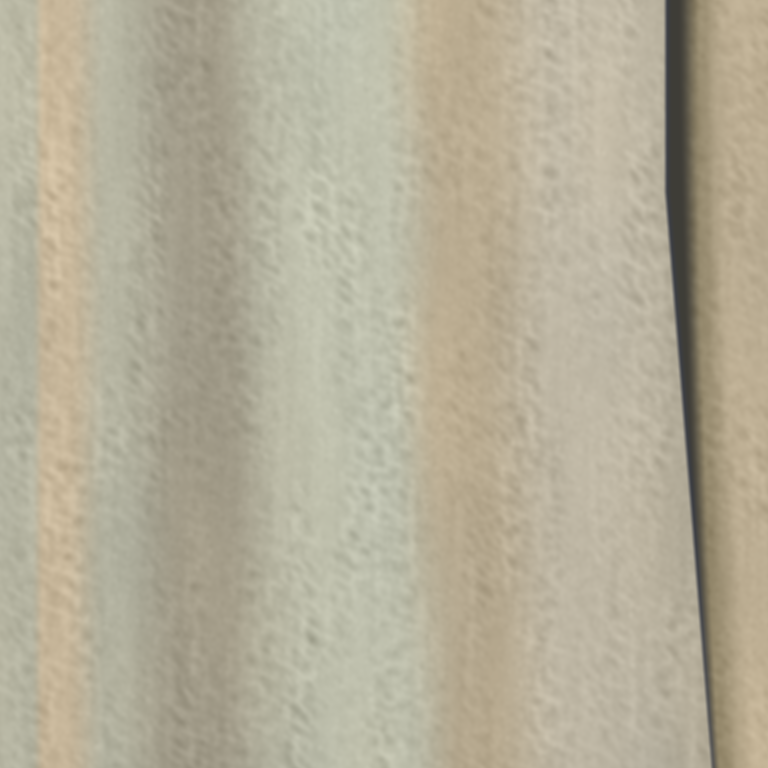
A three.js fragment shader for this texture:

```glsl
// Softly lit woven curtain: broad vertical folds in sage, taupe, peach and tan,
// parted by one dark tapering gap. Folds are blended colour bands; the weave,
// streaks and stains are smooth cellular noise stretched to different scales.
#define SAGE vec3(0.748, 0.752, 0.676)
#define TAUPE vec3(0.632, 0.608, 0.535)
#define PEACH vec3(0.785, 0.718, 0.605)
#define TAN vec3(0.720, 0.665, 0.560)
#define LINEN vec3(0.752, 0.722, 0.648)
#define BROWN vec3(0.560, 0.515, 0.405)
#define SHADOW vec3(0.245, 0.238, 0.215)
#define STITCH_GRID vec2(66.0, 74.0)
#define STITCH_DEPTH 0.062
#define STREAK_DEPTH 0.022
#define STAIN_DEPTH 0.020

varying vec2 vUv;

vec2 hash2(vec2 cell) {
  vec2 q = vec2(dot(cell, vec2(127.1, 311.7)), dot(cell, vec2(269.5, 183.3)));
  return fract(sin(q) * 43758.5);
}

// Smooth bumps at jittered cell centres: x is signed noise, y is plain coverage.
vec2 cellBumps(vec2 p, float jitter) {
  vec2 base = floor(p);
  vec2 total = vec2(0.0);
  for (int j = -1; j <= 1; j++) {
    for (int i = -1; i <= 1; i++) {
      vec2 cell = base + vec2(float(i), float(j));
      vec2 rnd = hash2(cell);
      vec2 d = p - cell - 0.5 - jitter * (rnd - 0.5);
      float w = max(0.0, 1.0 - dot(d, d));
      w *= w * w;
      total += w * vec2(2.0 * hash2(cell + 37.0).x - 1.0, 1.0);
    }
  }
  return total;
}

// Fold colours from left to right, each fading into the next.
vec3 foldColour(float x, float height) {
  vec3 c = mix(SAGE, TAUPE, 0.28);
  c = mix(c, PEACH, smoothstep(0.041, 0.058, x));
  c = mix(c, mix(SAGE, TAUPE, 0.32), smoothstep(0.085, 0.140, x));
  c = mix(c, TAUPE, smoothstep(0.150, 0.235, x));
  c = mix(c, mix(SAGE, TAUPE, 0.35), smoothstep(0.290, 0.350, x));
  c = mix(c, SAGE, smoothstep(0.330, 0.420, x));
  c = mix(c, TAN, smoothstep(0.505, 0.590, x));
  c = mix(c, LINEN, smoothstep(0.625, 0.730, x));
  c = mix(c, mix(LINEN, TAUPE, 0.45), smoothstep(0.800, 0.890, x));
  return c * (0.975 + 0.035 * height);
}

void main() {
  vec2 uv = vUv;
  float drop = 1.0 - uv.y;

  // Slow sideways drift of the cloth
  float sway = 0.006 * sin(5.0 * uv.y + 9.0 * uv.x) + 0.003 * sin(13.0 * uv.y - 17.0 * uv.x);
  float stain = cellBumps(uv * vec2(13.0, 4.0) + 3.0, 1.0).x;
  float foldX = uv.x + sway * smoothstep(0.0, 0.3, uv.x) + 0.008 * stain * smoothstep(0.1, 0.3, uv.x);
  foldX += (0.5 - drop) * 0.022 * smoothstep(0.05, 0.5, uv.x);
  vec3 colour = foldColour(foldX, uv.y);

  // Gap edges, and the second curtain on its right
  float gapLeft = 0.866 + 0.081 * max(0.0, drop - 0.25);
  float gapRight = 0.897 + 0.035 * drop * drop;
  float pastGap = uv.x - gapRight;
  vec3 rightCloth = mix(BROWN, mix(TAN, PEACH, 0.25), smoothstep(0.0, 0.055, pastGap));
  colour = mix(colour, rightCloth, smoothstep(-0.004, 0.004, uv.x - 0.5 * (gapLeft + gapRight)));

  // Long streaks and warm or cool stains
  float broadStreak = cellBumps(uv * vec2(38.0, 5.0) + 11.0, 1.0).x;
  float fineStreak = cellBumps(uv * vec2(95.0, 8.0) + 23.0, 1.0).x;
  colour += STREAK_DEPTH * (0.6 * broadStreak + 0.6 * fineStreak);
  colour += STAIN_DEPTH * stain * vec3(1.0, 0.75, 0.45);

  // Slanted rows of blurred stitches, deeper along the dark streaks
  vec2 weave = uv * STITCH_GRID;
  weave.x += 0.5 * sin(9.0 * uv.y + 4.0 * uv.x);
  weave.y += 0.5 * weave.x + 0.4 * sin(31.0 * uv.x);
  vec2 stitch = cellBumps(weave, 0.6);
  float wear = cellBumps(uv * vec2(24.0, 6.0) + 51.0, 1.0).x;
  float strength = clamp(0.55 - 0.6 * wear - 0.3 * broadStreak, 0.15, 1.2);
  float grain = cellBumps(uv * vec2(150.0, 135.0), 1.0).x;
  colour -= STITCH_DEPTH * strength * (stitch.y - 0.9 + 0.35 * stitch.x);
  colour += 0.012 * grain;

  // Dark gap: crisp and bluish on the left, blurred on the right
  float blur = mix(0.015, 0.007, drop);
  float gap = smoothstep(-0.003, 0.004, uv.x - gapLeft);
  gap *= 1.0 - smoothstep(-blur, blur, pastGap);
  float rim = 1.0 - smoothstep(0.0, 0.010, uv.x - gapLeft);
  vec3 gapColour = SHADOW + rim * vec3(-0.02, 0.0, 0.06);
  colour = mix(colour, gapColour, gap);

  gl_FragColor = vec4(clamp(colour, 0.0, 1.0), 1.0);
}
```
